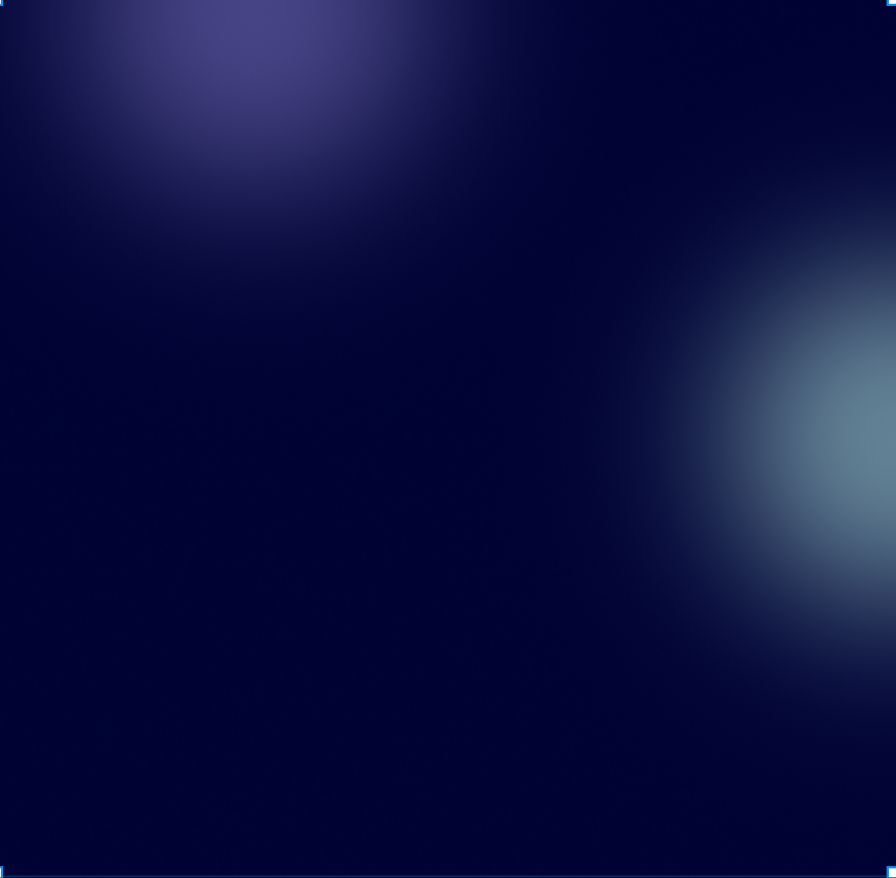
A Shadertoy shader for this background:

```glsl
// Two soft glows, violet at the top and teal at the right, on deep navy.
// Each glow is a rounded exponential falloff mixed over the base, with a faint
// hashed grain; outlined square handles and a thin line mark the border.

const vec3 NAVY        = vec3(0.000, 0.010, 0.206);
const vec3 VIOLET      = vec3(0.272, 0.265, 0.515);
const vec3 TEAL        = vec3(0.385, 0.505, 0.580);
const vec3 HANDLE_EDGE = vec3(0.050, 0.550, 0.930);
const vec3 HANDLE_FILL = vec3(1.0);

// Centres are fractions of the canvas; sizes are in canvas heights.
const vec2  VIOLET_CENTRE = vec2(0.284, 0.985);
const vec2  TEAL_CENTRE   = vec2(1.003, 0.501);
const float VIOLET_RADIUS = 0.220;
const float TEAL_RADIUS   = 0.209;
const float FALLOFF_POWER = 2.4;  // above 2: broader core, shorter tail

const float GRAIN_CELLS    = 502.0; // grain cells per canvas height
const float GRAIN_STRENGTH = 0.004;

const vec2  HANDLE_LOW    = vec2(-0.0040, 0.0060); // offset from lower left
const vec2  HANDLE_HIGH   = vec2(-0.0033, 0.0007); // offset from upper right
const float HANDLE_HALF   = 0.0075;
const float HANDLE_BORDER = 0.0026;
const float LINE_HEIGHT   = 0.0020;
const float LINE_HALF     = 0.0009;
const float LINE_OPACITY  = 0.27;

float glow(vec2 p, vec2 centre, float radius) {
    return exp(-pow(length(p - centre) / radius, FALLOFF_POWER));
}

float hash(vec2 cell) {
    vec3 q = fract(vec3(cell.xyx) * 0.1031);
    q += dot(q, q.yzx + 33.33);
    return fract((q.x + q.y) * q.z);
}

float squareDistance(vec2 p, float halfSize) {
    vec2 d = abs(p) - halfSize;
    return length(max(d, 0.0)) + min(max(d.x, d.y), 0.0);
}

// Coverage of a shape from its signed distance.
float coverage(float d, float pixel) {
    return 1.0 - smoothstep(-0.5 * pixel, 0.5 * pixel, d);
}

void mainImage(out vec4 fragColor, in vec2 fragCoord) {
    float pixel = 1.0 / iResolution.y;
    vec2 size = vec2(iResolution.x * pixel, 1.0);
    vec2 p = fragCoord * pixel;

    // Background glows
    vec3 color = NAVY;
    color = mix(color, VIOLET, glow(p, VIOLET_CENTRE * size, VIOLET_RADIUS));
    color = mix(color, TEAL, glow(p, TEAL_CENTRE * size, TEAL_RADIUS));

    // Grain that breaks up banding
    color += GRAIN_STRENGTH * (hash(floor(p * GRAIN_CELLS)) - 0.5);

    // Faint bottom line
    float line = coverage(abs(p.y - LINE_HEIGHT) - LINE_HALF, pixel);
    color = mix(color, HANDLE_EDGE, LINE_OPACITY * line);

    // Corner handles
    for (int i = 0; i < 4; i++) {
        vec2 corner = vec2(i & 1, i >> 1);
        vec2 centre = corner * size + mix(HANDLE_LOW, HANDLE_HIGH, corner);
        float d = squareDistance(p - centre, HANDLE_HALF);
        color = mix(color, HANDLE_EDGE, coverage(d, pixel));
        color = mix(color, HANDLE_FILL, coverage(d + HANDLE_BORDER, pixel));
    }

    fragColor = vec4(color, 1.0);
}
```
